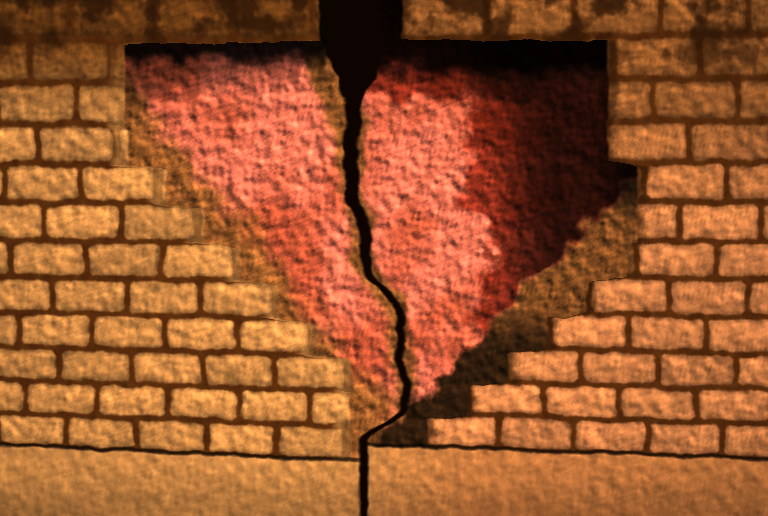
Give the GLSL for this texture, as a WebGL 2 fragment shader.

```glsl
#version 300 es
precision highp float;
// A brick wall in warm light, broken open in a heart of red plaster split by a crack.
// Courses come from a curved row coordinate, stepped edges from a softened floor,
// and the worn surfaces from layered value noise.
uniform vec2 u_resolution;
out vec4 fragColor;

float hash(vec2 p) { return fract(sin(dot(p, vec2(127.1, 311.7))) * 43758.5); }

float noise(vec2 p) {
  vec2 i = floor(p), f = fract(p);
  f = f * f * (3. - 2. * f);
  return mix(mix(hash(i), hash(i + vec2(1, 0)), f.x),
             mix(hash(i + vec2(0, 1)), hash(i + vec2(1, 1)), f.x), f.y);
}

float fbm(vec2 p) {
  float sum = 0., amp = .5;
  for (int i = 0; i < 4; i++) {
    sum += amp * noise(p);
    p = mat2(1.6, 1.2, -1.2, 1.6) * p + 7.3;
    amp *= .5;
  }
  return sum;
}

float ramp(float a, float b, float x) { return smoothstep(a, b, x); }

// Stairs with a short ramp at the start of each step
float softFloor(float r) { return floor(r) - 1. + ramp(0., .14, fract(r)); }

float crackX(float y) {
  return 3.53 + .11 * ramp(1.9, 2.3, y) + .34 * ramp(2.6, 3.15, y)
    + .08 * ramp(3.3, 4., y) - .43 * ramp(4.08, 4.42, y);
}

// Row coordinates: whole numbers are mortar lines, row 12 starts the ledge
float leftRow(vec2 p) {
  float y = p.y - .015 * p.x * max(p.y - 1.7, 0.);
  return 1. + (y - .4) * (2.5 + .105 * (y - 2.4));
}
float rightRow(vec2 p) {
  float y = p.y - .012 * (p.y - 1.6) * (p.x - 7.);
  return 1. + (y - .35) * (2.427 + .086 * (y - 2.41));
}

vec3 plaster(vec2 p, float relief, float grain) {
  float wobble = fbm(p * 5.) - .47, side = p.x - crackX(p.y), right = step(0., side);
  vec3 earth = vec3(.47, .27, .12) * (.75 + .5 * grain);
  vec3 red = mix(vec3(.74, .31, .19), vec3(.93, .44, .32), ramp(.3, .65, fbm(p * 1.7 + 4.)));
  // Worn rims beside the bricks and the crack, earth bank at lower right
  float outer = ramp(-.1, .35, p.x - 1.4 - .8 * (p.y - 1.1) + wobble * .6);
  float gap = mix(.45 - .35 * ramp(.6, 1.8, p.y), .09, right);
  float inner = ramp(-.04, .08, abs(side) - gap + wobble * .25);
  float bank = ramp(-.06, .06, p.x - 8. + .95 * p.y + wobble * .35);
  vec3 col = mix(earth * (1.25 - .25 * right), red, outer * inner);
  col = mix(col, earth * mix(1.05, .4, ramp(3., 3.5, p.y)), bank);
  col *= 1. + 1.5 * relief;
  // Shadow thrown over the right lobe
  float shadowX = 4.72 - .22 * ramp(1.2, 2.05, p.y) + .42 * ramp(2.05, 2.2, p.y) - .2 * ramp(2.3, 3.2, p.y);
  float lobeShadow = ramp(-.06, .1, p.x - shadowX + wobble * .5);
  float eaves = 1. - ramp(.9, 1.08, p.y + wobble * .4);
  float shade = max(lobeShadow, eaves * right) * (1. - bank);
  vec3 gloom = mix(vec3(.62, .42, .34), vec3(.2, .15, .12), ramp(4.7, 5.6, p.x + eaves * .5));
  col *= mix(vec3(1), gloom, shade);
  col *= mix(.55, 1., ramp(.65, 1.15, p.y + .2 * (p.x - 2.) + wobble * .4));
  col *= mix(.12, 1., ramp(.5, .72, p.y + wobble * .25 - .1 * right));
  return col * (1. - .65 * ramp(5.9, 6.3, p.x) * (1. - ramp(1.9, 2.3, p.y)));
}

vec3 bricks(vec2 p, float row, bool isLeft, float edge, float relief, float grain) {
  float n = floor(row), odd = mod(n, 2.);
  float pitch = isLeft ? .81 - .01 * n : .87 - .011 * n;
  float start = isLeft ? -.1 + .036 * n + .37 * odd : 7.48 - .052 * n - .43 * odd;
  float along = (p.x - start) / pitch;
  vec2 inset = (.5 - abs(fract(vec2(along, row)) - .5)) * vec2(pitch, .37);
  float d = .08 - length(max(.08 - inset, 0.)) + (grain - .5) * .022;
  float tone = hash(vec2(floor(along), n));
  vec3 col = isLeft ? mix(vec3(.47, .26, .09), vec3(.87, .57, .29), ramp(.3, 1.3, p.y))
                    : mix(vec3(.62, .36, .16), vec3(.87, .52, .29), ramp(.3, 2.6, p.y));
  col *= (.9 + .16 * tone) * (.82 + .36 * grain) * (1. + .8 * relief);
  col *= (1.08 - .14 * ramp(.1, .9, fract(row))) * mix(.78, 1., ramp(.025, .085, d));
  // Mortar, smeared over at the left broken edge
  float smear = isLeft ? .8 * ramp(-.22, -.1, p.x - edge) * step(1., row) : 0.;
  vec3 mortar = mix(vec3(.27, .12, .03), vec3(.42, .22, .07), grain);
  col = mix(mortar, col, max(smear, ramp(.012, .045, d)));
  // Soot on the upper courses and the right broken edge
  float soot = (1. - ramp(.2, 1.1, p.y)) * ramp(.4, .65, fbm(p * 4. + 9.));
  if (!isLeft) soot = max(soot, .8 - .8 * ramp(.06, .2, p.x - edge + grain * .12));
  return mix(col, vec3(.17, .08, .02), soot * .8);
}

void main() {
  // Wall units: 7.68 wide, 5.16 high, y running down the courses
  vec2 uv = gl_FragCoord.xy / u_resolution;
  vec2 p = vec2(uv.x, 1. - uv.y) * vec2(7.68, 5.16);
  float grain = fbm(p * 13.);
  float relief = fbm(p * 11.) - fbm(p * 11. + vec2(.35, -.4));
  vec2 q = p + (vec2(fbm(p * 6.), fbm(p * 6. + 31.)) - .47) * .06;
  float lr = leftRow(q), rr = rightRow(q);

  // Stepped borders of the opening
  float leftEdge = mix(3.2, clamp(.15 + .375 * softFloor(lr), 1.25, 3.5), ramp(1., 1.12, lr));
  float rightCap = mix(6.08, 6.38, ramp(3.95, 4.1, rr));
  float rightEdge = mix(4.02, min(8.68 - .4 * softFloor(rr), rightCap), ramp(1., 1.12, rr));
  bool isLeft = p.x < crackX(p.y);
  float row = isLeft ? lr : rr;
  float opening = ramp(-.015, .02, min(q.x - leftEdge, rightEdge - q.x));
  vec3 wall = bricks(q, row, isLeft, isLeft ? leftEdge : rightEdge, relief, grain);
  vec3 col = mix(wall, plaster(p, relief, grain), opening);

  // Ledge with a dark seam above it
  vec3 ledge = mix(vec3(.87, .57, .29), vec3(.82, .49, .25), ramp(3., 5., p.x));
  ledge *= (.84 + .3 * grain) * (1. + .5 * relief) * (1. - .2 * ramp(4.6, 5.16, p.y));
  col = mix(col, ledge, ramp(11.98, 12.06, row));
  col *= .4 + .6 * ramp(.02, .1, abs(row - 12.));

  // Crack, flaring into the gap at the top
  float width = .265 - .03 * ramp(2., 2.9, p.y) - .2 * ramp(.5, 1.15, p.y);
  float wander = (fbm(vec2(p.y * 5., 2)) - .47) * .12 * (1. - ramp(4., 4.4, p.y));
  float crack = abs(q.x - crackX(p.y) - wander) - width;
  col = mix(vec3(.05, .015, .005), col, ramp(-.015, .03, crack));

  // Falloff of the lamp toward the corners
  vec2 c = (uv - .5) * vec2(1, .8);
  fragColor = vec4(clamp(col * (1.06 - .5 * dot(c, c)), 0., 1.), 1);
}
```
